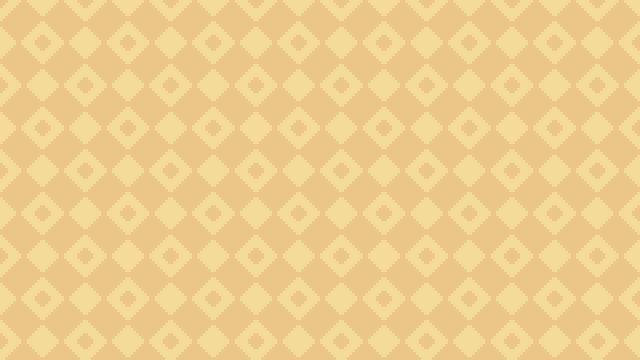
Give the GLSL for this pattern, as a WebGL 2 fragment shader.

```glsl
#version 300 es
precision highp float;

uniform vec2 u_resolution;
out vec4 fragColor;

// 1.0 on a light diamond, 0.0 on the ground; p is in blocks, 135 per canvas height
float diamondMask(vec2 p) {
    vec2 block = floor(p) + 0.5;
    vec2 cell = floor(block / 16.0 + 0.5);
    vec2 d = abs(block - cell * 16.0);
    float dist = d.x + d.y;

    // Large diamonds with a hole alternate with small solid ones
    bool isLarge = mod(cell.x + cell.y, 2.0) < 0.5;
    float ring = step(dist, 8.5) * step(3.5, dist);
    float solid = step(dist, 6.5);
    return isLarge ? ring : solid;
}

void main() {
    const int SAMPLES = 4;
    float coverage = 0.0;

    // Average a grid of samples to smooth the block edges
    for (int j = 0; j < SAMPLES; j++) {
        for (int i = 0; i < SAMPLES; i++) {
            vec2 offset = (vec2(i, j) + 0.5) / float(SAMPLES) - 0.5;
            vec2 p = (gl_FragCoord.xy + offset) / u_resolution.y * 135.0;
            coverage += diamondMask(vec2(p.x, 135.0 - p.y));
        }
    }
    coverage /= float(SAMPLES * SAMPLES);

    vec3 ground = vec3(0.925, 0.772, 0.535);
    vec3 light = vec3(0.96, 0.86, 0.60);
    fragColor = vec4(mix(ground, light, coverage), 1.0);
}
```
